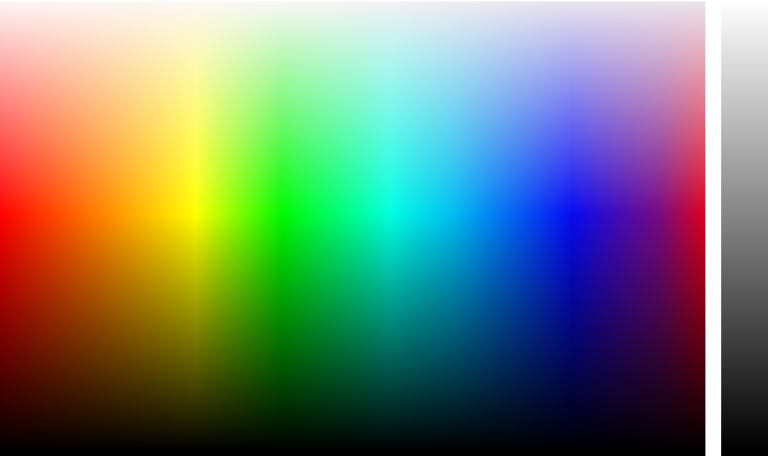
Give the GLSL for this background, as a Shadertoy shader.

```glsl
// Draws a colour picker: a hue field fading to white and black, beside a grey ramp.

const float FIELD_RIGHT = 0.9185;  // right edge of the hue field
const float RAMP_LEFT = 0.939;     // left edge of the grey ramp
const float PURE_HEIGHT = 0.53;    // height of the fully saturated row
const float BLACK_HEIGHT = 0.012;  // everything below is black
const float TOP_EDGE = 0.997;      // thin white border above the field
const vec3 WHITE = vec3(1.0);
const vec3 PALE_LEFT = vec3(0.99, 0.97, 0.97);
const vec3 PALE_RIGHT = vec3(0.92, 0.90, 0.93);

// Hue stops: rgb colour, then horizontal place on the canvas
const int STOP_COUNT = 8;
const vec4 HUE_STOPS[STOP_COUNT] = vec4[](
    vec4(1.00, 0.00, 0.00, 0.000),
    vec4(1.00, 1.00, 0.00, 0.255),
    vec4(0.00, 0.98, 0.00, 0.367),
    vec4(0.00, 1.00, 0.88, 0.508),
    vec4(0.00, 0.74, 0.95, 0.590),
    vec4(0.03, 0.04, 0.95, 0.745),
    vec4(0.48, 0.04, 0.50, 0.860),
    vec4(0.88, 0.00, 0.10, 0.9185)
);

// Blend between neighbouring hue stops
vec3 hueAt(float x) {
    vec3 hue = HUE_STOPS[0].rgb;
    for (int i = 1; i < STOP_COUNT; i++) {
        float start = HUE_STOPS[i - 1].w;
        float t = clamp((x - start) / (HUE_STOPS[i].w - start), 0.0, 1.0);
        hue = mix(hue, HUE_STOPS[i].rgb, t);
    }
    return hue;
}

// Pure hue in the middle row, pale above, dark below
vec3 hueField(vec2 uv) {
    float tint = clamp((uv.y - PURE_HEIGHT) / (1.0 - PURE_HEIGHT), 0.0, 1.0);
    float light = clamp((uv.y - BLACK_HEIGHT) / (PURE_HEIGHT - BLACK_HEIGHT), 0.0, 1.0);
    vec3 pale = mix(PALE_LEFT, PALE_RIGHT, smoothstep(0.3, 0.8, uv.x));
    return mix(hueAt(uv.x), pale, tint) * light;
}

// Antialiased step over one pixel
float edge(float limit, float value, float pixel) {
    return clamp((value - limit) / pixel + 0.5, 0.0, 1.0);
}

void mainImage(out vec4 fragColor, in vec2 fragCoord) {
    vec2 uv = fragCoord / iResolution.xy;
    vec2 pixel = 1.0 / iResolution.xy;

    // Hue field with its white border
    float inField = (1.0 - edge(FIELD_RIGHT, uv.x, pixel.x))
                  * (1.0 - edge(TOP_EDGE, uv.y, pixel.y));
    vec3 color = mix(WHITE, hueField(uv), inField);

    // Grey ramp
    float grey = clamp((uv.y - BLACK_HEIGHT) / (1.0 - BLACK_HEIGHT), 0.0, 1.0);
    color = mix(color, vec3(grey), edge(RAMP_LEFT, uv.x, pixel.x));

    fragColor = vec4(color, 1.0);
}
```
